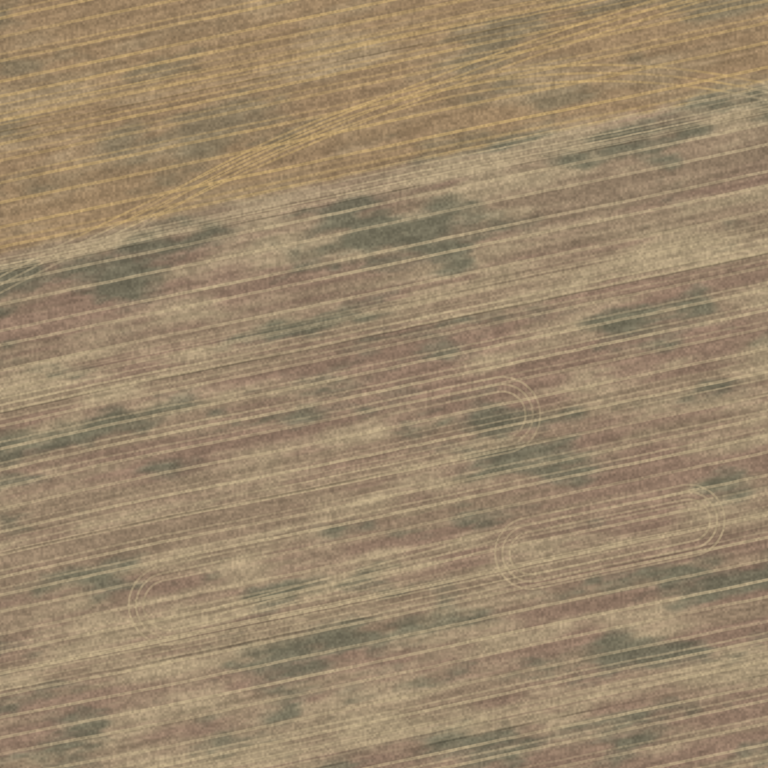
This texture is drawn by a WebGL 1 fragment shader. Its source:

```glsl
precision highp float;
uniform vec2 u_resolution;

#define ROW_ANGLE 0.205
#define ROW_SPACING 0.0262
#define ROW_WIDTH 0.0020
#define SWATH_PERIOD 0.179
#define FIELD_EDGE 0.655
#define GRAIN 0.27
#define TRACK_GAP 0.0095

const vec3 SOIL = vec3(0.568, 0.490, 0.402);
const vec3 RED_SOIL = vec3(0.555, 0.462, 0.390);
const vec3 STUBBLE = vec3(0.600, 0.502, 0.380);
const vec3 GREEN = vec3(0.430, 0.418, 0.345);
const vec3 CHAFF = vec3(0.675, 0.605, 0.485);
const vec3 STRAW = vec3(0.740, 0.665, 0.525);
const vec3 GOLD = vec3(0.775, 0.655, 0.440);

float hash(vec2 p) {
  vec3 h = fract(vec3(p.xyx) * 0.1031);
  h += dot(h, h.yzx + 33.33);
  return fract((h.x + h.y) * h.z);
}

float noise(vec2 p) {
  vec2 i = floor(p), f = fract(p);
  f = f * f * (3.0 - 2.0 * f);
  return mix(mix(hash(i), hash(i + vec2(1.0, 0.0)), f.x),
             mix(hash(i + vec2(0.0, 1.0)), hash(i + vec2(1.0)), f.x), f.y);
}

float fbm(vec2 p) {
  float sum = 0.0, amp = 0.5;
  for (int i = 0; i < 4; i++) {
    sum += amp * noise(p);
    p = p * 2.03 + 17.3;
    amp *= 0.55;
  }
  return sum / 1.01;
}

vec2 alongRows(vec2 p) {
  float c = cos(ROW_ANGLE), s = sin(ROW_ANGLE);
  return vec2(c * p.x + s * p.y, c * p.y - s * p.x);
}

float stroke(float d, float halfWidth) {
  float soft = 0.5 / u_resolution.y + 0.0006;
  return 1.0 - smoothstep(halfWidth - soft, halfWidth + soft, abs(d));
}

// Jittered straw rows, some doubled
float strawRows(vec2 q) {
  float cell = floor(q.y / ROW_SPACING), sum = 0.0;
  for (int i = -1; i <= 1; i++) {
    float id = cell + float(i);
    float center = (id + 0.5 + 0.4 * (hash(vec2(id, 3.0)) - 0.5)) * ROW_SPACING;
    float power = mix(0.65, 1.0, hash(vec2(id, 8.0)));
    float twin = step(0.5, hash(vec2(id, 5.0))) * 0.7;
    float wear = 0.6 + 0.5 * noise(vec2(q.x * 12.0, id * 3.7));
    float d = q.y - center;
    sum = max(sum, wear * power * stroke(d, ROW_WIDTH));
    sum = max(sum, wear * power * twin * stroke(d - 0.0085, ROW_WIDTH * 0.7));
  }
  return sum;
}

// Parallel wheel tracks beside a path
float wheelTracks(float d) {
  float sum = 0.0;
  for (int i = -1; i <= 1; i++)
    sum = max(sum, stroke(d - float(i) * TRACK_GAP, 0.0014));
  return sum;
}

float turnLoop(vec2 q, float halfLength, float radius) {
  q.x -= clamp(q.x, -halfLength, halfLength);
  return wheelTracks(length(q) - radius);
}

float headlandTracks(vec2 p) {
  vec2 a = alongRows(p - vec2(0.458, 0.419));
  vec2 b = alongRows(p - vec2(0.794, 0.301));
  vec2 c = alongRows(p - vec2(0.415, 0.253));
  float t = turnLoop(a, 0.2, 0.040) * smoothstep(-0.1, 0.2, a.x);
  t = max(t, turnLoop(b, 0.105, 0.037));
  t = max(t, turnLoop(c, 0.2, 0.042) * (1.0 - smoothstep(-0.2, 0.1, c.x)));
  // Curved crossings
  float rise = p.y - (0.629 + 0.53 * p.x - 0.125 * p.x * p.x);
  float bend = p.y - (0.58 + 0.83 * p.x - 0.53 * p.x * p.x);
  float link = p.y - (0.124 + 0.267 * p.x);
  t = max(t, wheelTracks(rise * 0.9));
  t = max(t, wheelTracks(bend * 0.9) * smoothstep(0.1, 0.25, p.x));
  return max(t, wheelTracks(link) * smoothstep(0.2, 0.3, p.x)
                * (1.0 - smoothstep(0.6, 0.72, p.x)));
}

void main() {
  vec2 p = gl_FragCoord.xy / u_resolution;
  vec2 q = alongRows(p);
  q.y += 0.004 * (noise(vec2(q.x * 4.0, q.y * 3.0)) - 0.5);
  q.y += 0.0008 * (noise(q * vec2(45.0, 60.0)) - 0.5);

  // Ground and the upper stubble field
  float edge = q.y - FIELD_EDGE - 0.012 * q.x + 0.008 * (noise(q * 45.0) - 0.5);
  float upper = smoothstep(-0.006, 0.008, edge);
  float bands = fbm(vec2(q.x * 3.0, q.y * 42.0));
  vec3 color = mix(SOIL, RED_SOIL, smoothstep(0.4, 0.65, bands));
  color = mix(color, STUBBLE, upper * 0.85);

  // Chaff swaths and green regrowth
  float phase = fract((q.y - 0.09) / SWATH_PERIOD);
  float swath = smoothstep(0.0, 0.06, phase) * (1.0 - smoothstep(0.12, 0.42, phase));
  float chaff = smoothstep(0.42, 0.78, fbm(q * vec2(8.0, 36.0) + 31.0) + 0.12 * swath);
  color = mix(color, CHAFF, chaff * mix(0.8, 0.45, upper));
  float belowEdge = (1.0 - upper) * exp(-abs(edge + 0.02) * 22.0);
  float shade = fbm(q * vec2(10.0, 27.0) + 4.0) + 0.12 * belowEdge - 0.1 * swath;
  float regrowth = smoothstep(0.5, 0.76, shade) * mix(0.85, 0.45, upper);
  color = mix(color, GREEN, regrowth);

  // Fine tillage, mottling and faint cross marks
  color *= 1.0 + 0.14 * (noise(vec2(q.x * 9.0, q.y * 210.0)) - 0.5);
  color *= 1.0 + 0.13 * (fbm(q * vec2(45.0, 90.0) + 7.0) - 0.5);
  color *= 1.0 + 0.08 * (fbm(vec2(q.x * 42.0, q.y * 12.0)) - 0.5);

  // Rows, dense swath lines, furrows and turning tracks
  vec3 straw = mix(STRAW, GOLD, upper);
  color = mix(color, straw, clamp(strawRows(q), 0.0, 1.0) * 0.78);
  float dense = stroke((fract(q.y / 0.0085) - 0.5) * 0.0085, 0.0012);
  color = mix(color, straw, dense * swath * 0.75 * noise(q * vec2(6.0, 118.0)));
  float furrow = stroke((phase - 0.03) * SWATH_PERIOD, 0.0011);
  color *= 1.0 - 0.2 * furrow * noise(vec2(q.x * 24.0, floor(q.y * 6.0)));
  color = mix(color, straw, headlandTracks(p) * (0.3 + 0.35 * noise(p * 30.0)));

  // Soil grain
  float grain = 0.65 * noise(p * 330.0) + 0.35 * noise(p * 150.0 + 9.0) - 0.5;
  color *= 1.01 + GRAIN * grain;
  gl_FragColor = vec4(color, 1.0);
}
```
